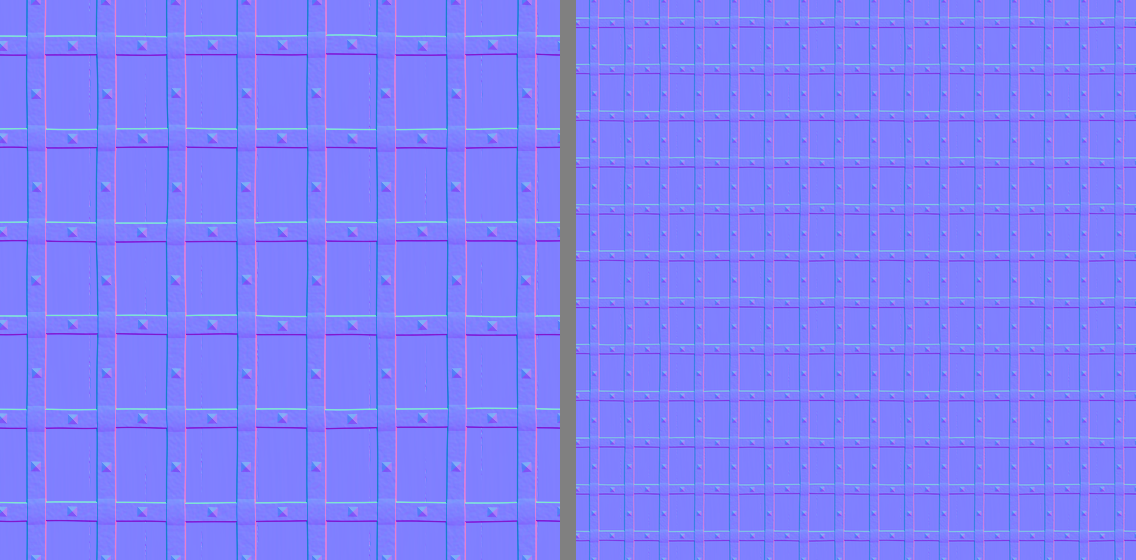
Left, the tile; right, the same tile 2 across and 2 down.
A Shadertoy shader for this texture map:

```glsl
// Tangent-space normal map of a riveted iron lattice over vertical planks.
// A height field of bars, collars, pyramid rivets and plank seams is
// differentiated over one pixel footprint, which also smooths every edge.

float hash(vec2 p) {
    vec3 q = fract(p.xyx * 0.1031);
    q += dot(q, q.yzx + 33.33);
    return fract((q.x + q.y) * q.z);
}

float cornerSlope(vec2 cell, vec2 offset, vec2 period) {
    float angle = 6.2831853 * hash(mod(cell, period));
    return dot(vec2(cos(angle), sin(angle)), offset);
}

// Gradient noise that wraps after a whole number of cells
float noise(vec2 p, vec2 period) {
    vec2 i = floor(p), f = p - i;
    vec2 u = f * f * f * (f * (f * 6.0 - 15.0) + 10.0);
    vec2 e = vec2(1, 0);
    float low = mix(cornerSlope(i, f, period),
                    cornerSlope(i + e.xy, f - e.xy, period), u.x);
    float high = mix(cornerSlope(i + e.yx, f - e.yx, period),
                     cornerSlope(i + e.xx, f - e.xx, period), u.x);
    return mix(low, high, u.y);
}

float barMask(float across, float halfWidth) {
    return 1.0 - smoothstep(-0.0014, 0.0014, abs(across) - halfWidth);
}

// Four-sided pyramid, slightly shifted and turned by its cell
float rivet(vec2 p, vec2 cell) {
    float seed = hash(mod(cell, vec2(8, 6)) + 17.0);
    p -= 0.0016 * (vec2(seed, fract(seed * 7.3)) - 0.5);
    float turn = 0.16 * (fract(seed * 13.7) - 0.5);
    p = mat2(cos(turn), sin(turn), -sin(turn), cos(turn)) * p;
    return 0.0033 * max(0.0, 1.0 - max(abs(p.x), abs(p.y)) / 0.0088);
}

float planks(vec2 p) {
    float grain = 0.00005 * noise(p * vec2(190, 8), vec2(190, 8))
                + 0.00006 * noise(p * vec2(70, 4), vec2(70, 4));
    // Thin broken seams between ten boards
    float along = p.x * 10.0 - 0.6;
    float board = round(along);
    float lane = mod(board, 10.0) + 0.5;
    float ragged = 0.0004 * noise(vec2(lane, p.y * 110.0), vec2(10, 110));
    float gap = abs((along - board) / 10.0 + ragged);
    float worn = smoothstep(-0.4, 0.4, noise(vec2(lane, p.y * 22.0), vec2(10, 22)))
               * smoothstep(-0.4, 0.3, noise(vec2(lane, p.y * 140.0), vec2(10, 140)));
    return grain - 0.0009 * worn * (1.0 - smoothstep(0.0, 0.0012, gap));
}

float height(vec2 p) {
    // Eight by six lattice, measured from crossings and from span centres
    vec2 count = vec2(8, 6);
    vec2 grid = p * count - vec2(0.52, 0.516);
    vec2 crossing = round(grid), span = floor(grid);
    vec2 d = (grid - crossing) / count;
    vec2 mid = (grid - span - 0.5) / count;

    // Hand-forged bars wander and change width a little
    vec2 lane = mod(crossing, count) + 0.5;
    d.x += 0.0026 * noise(vec2(lane.x, p.y * 6.0), vec2(8, 6));
    d.y += 0.0026 * noise(vec2(p.x * 8.0, lane.y), vec2(8, 6));
    float swellX = 0.0008 * noise(vec2(lane.x, p.y * 12.0), vec2(8, 12));
    float swellY = 0.0008 * noise(vec2(p.x * 16.0, lane.y), vec2(16, 6));

    // Upright bars arch over the level bars at each collar
    float rise = abs(d.y) / 0.0232;
    float arch = max(0.0, 1.0 - rise * rise * rise);
    float upright = barMask(d.x, 0.0165 + swellX + 0.0005 * arch);
    float level = barMask(d.y, 0.0167 + swellY);

    float levelTop = 0.003 * level
        + rivet(vec2(mid.x - 0.002, d.y), vec2(span.x, crossing.y));
    float uprightTop = upright * (0.0031 + 0.0016 * arch)
        + rivet(vec2(d.x, mid.y + 0.003), vec2(crossing.x, span.y) + 31.0);

    // Finely pitted iron shows only on the bars
    float pits = max(0.0, noise(p * 90.0, vec2(90)) - 0.12);
    float iron = 0.0002 * noise(p * 70.0, vec2(70)) - 0.0004 * pits
               + 0.00016 * noise(p * 170.0, vec2(170));
    float metal = max(upright, level);
    return max(levelTop, uprightTop) + mix(planks(p), iron, metal);
}

void mainImage(out vec4 fragColor, in vec2 fragCoord) {
    vec2 p = fragCoord / iResolution.xy;
    vec2 e = vec2(max(0.0005, 0.5 / iResolution.x), 0.0);

    // Central differences give the surface slope
    vec2 slope = vec2(height(p + e.xy) - height(p - e.xy),
                      height(p + e.yx) - height(p - e.yx)) / (2.0 * e.x);
    vec3 normal = normalize(vec3(-slope, 1.0));
    fragColor = vec4(0.5 + 0.5 * normal, 1.0);
}
```
